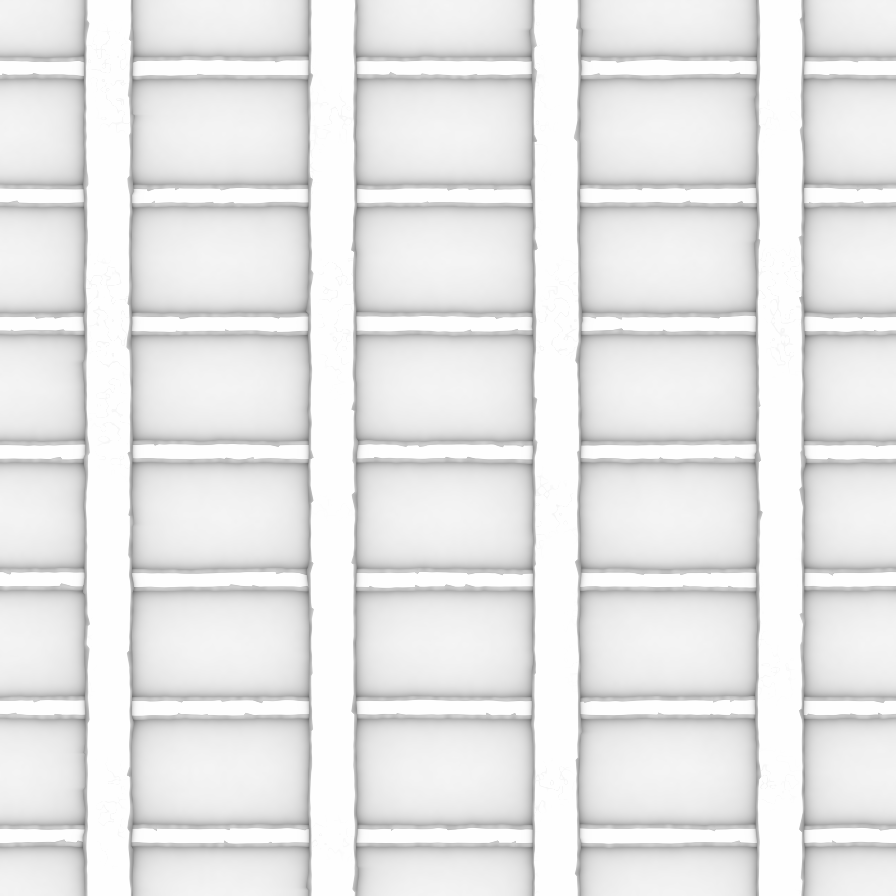
This texture map is drawn by a Shadertoy shader. Its source:

```glsl
// A seamless lattice of pale panels: wide upright posts crossed by thin rungs.
// Each bar is a white face with a grey bevel whose edges wander and chip by
// wrapping noise; the recessed panels darken softly towards the bars.
#define GRID vec2(4.0, 7.0)
#define BAR_CENTRE vec2(0.484, 0.470)
#define UNIT 0.0013
#define POST_FACE 18.3
#define POST_OUTER 20.6
#define RUNG_FACE 6.0
#define RUNG_OUTER 9.6
#define FACE_TONE 0.995
#define PANEL_TONE 0.966
#define CONTACT_SHADE 0.21
#define WIDE_SHADE 0.075

float hash(vec2 p) {
    vec3 q = fract(vec3(p.xyx) * vec3(0.1031, 0.1030, 0.0973));
    q += dot(q, q.yzx + 33.33);
    return fract((q.x + q.y) * q.z);
}

// One-dimensional value noise over 0..1 that wraps after count steps
float edgeNoise(float t, float count, float seed) {
    float x = t * count, i = floor(x), f = fract(x);
    f = f * f * (3.0 - 2.0 * f);
    float a = hash(vec2(mod(i, count), seed));
    float b = hash(vec2(mod(i + 1.0, count), seed));
    return mix(a, b, f) - 0.5;
}

// Two-dimensional value noise that wraps after count steps
float wrapNoise(vec2 uv, vec2 count) {
    vec2 p = uv * count, i = mod(floor(p), count), f = fract(p);
    vec2 j = mod(i + 1.0, count);
    f = f * f * (3.0 - 2.0 * f);
    float low = mix(hash(i), hash(vec2(j.x, i.y)), f.x);
    float high = mix(hash(vec2(i.x, j.y)), hash(j), f.x);
    return mix(low, high, f.y);
}

// Scattered slanted notches along an edge: a ramp that ends abruptly
float chips(float t, float count, float seed, float density) {
    float x = t * count;
    vec2 key = vec2(mod(floor(x), count), seed);
    float start = 0.05 + 0.4 * hash(key + 7.1);
    float u = (fract(x) - start) / mix(0.15, 0.5, hash(key + 13.7));
    if (hash(key + 29.3) < 0.5) u = 1.0 - u;
    float ramp = max(u, 0.0) * smoothstep(1.0, 0.8, u);
    return ramp * step(hash(key + 3.9), density) * (0.4 + 0.6 * hash(key + 17.0));
}

float wobble(float t, float seed) {
    return 1.5 * edgeNoise(t, 19.0, seed) + 1.1 * edgeNoise(t, 53.0, seed + 5.0)
         + 0.5 * edgeNoise(t, 131.0, seed + 9.0);
}

// Face limit (x) and outer limit (y) of a post side
vec2 postEdge(float y, float seed) {
    float w = wobble(y, seed);
    float face = POST_FACE + w - 3.2 * chips(y, 17.0, seed + 40.0, 0.45);
    float outer = POST_OUTER + 0.8 * w + edgeNoise(y, 41.0, seed + 60.0)
                + 3.0 * chips(y, 13.0, seed + 80.0, 0.3);
    return vec2(face, max(outer, face + 1.4));
}

// Face limit (x) and outer limit (y) of a rung side
vec2 rungEdge(float x, float seed) {
    float w = wobble(x, seed);
    float face = RUNG_FACE + 0.8 * w - 2.6 * chips(x, 37.0, seed + 40.0, 0.3);
    float outer = RUNG_OUTER + 0.6 * w + 0.6 * edgeNoise(x, 61.0, seed + 60.0);
    return vec2(face, max(outer, face + 1.6));
}

void mainImage(out vec4 fragColor, in vec2 fragCoord) {
    vec2 uv = fragCoord / iResolution.xy;
    float aa = 0.6 / (iResolution.y * UNIT);

    // Bar-centred cells; distances from the bar axes in small canvas units
    vec2 p = uv * GRID - BAR_CENTRE + 0.5;
    vec2 id = mod(floor(p), GRID);
    vec2 local = fract(p) - 0.5;
    vec2 side = step(0.0, local);
    vec2 d = abs(local) / (GRID * UNIT);
    float bay = mod(id.x + side.x, GRID.x);
    vec2 post = postEdge(uv.y, 101.0 + id.x * 23.0 + side.x * 11.0);
    vec2 rung = rungEdge(uv.x, 307.0 + id.y * 31.0 + bay * 7.0 + side.y * 13.0);
    vec2 gap = max(d - vec2(post.y, rung.y), 0.0);

    // Recessed panel with tight contact shade and a wide soft falloff
    vec2 shade = CONTACT_SHADE * exp(-gap / 3.8) + WIDE_SHADE * exp(-gap / 20.0);
    float mottle = wrapNoise(uv, vec2(48.0)) + wrapNoise(uv, vec2(160.0)) - 1.0;
    float tone = PANEL_TONE - shade.x - shade.y + 0.006 * mottle;

    // Rung: bevel, crease, then face shaded where it meets the post
    float bevel = clamp((d.y - rung.x) / (rung.y - rung.x), 0.0, 1.0);
    float streak = wrapNoise(uv, vec2(150.0, 90.0)) - 0.5;
    float bevelTone = mix(0.81, 0.69, bevel * bevel) + 0.08 * streak;
    bevelTone -= 0.07 * exp(-abs(d.y - rung.x) / 0.7);
    float rungTone = mix(FACE_TONE, bevelTone, smoothstep(-aa, aa, d.y - rung.x));
    rungTone -= 0.24 * exp(-gap.x / 1.8);
    tone = mix(rungTone, tone, smoothstep(-aa, aa, d.y - rung.y));

    // Post: faint hairline scratches on the face and a darker ragged bevel
    float grain = wrapNoise(uv, vec2(70.0)) * 0.6 + wrapNoise(uv, vec2(190.0)) * 0.4;
    float hairline = 1.0 - smoothstep(0.0, 0.035, abs(grain - 0.5));
    float worn = smoothstep(0.5, 0.8, wrapNoise(uv, vec2(24.0, 16.0)));
    float postTone = FACE_TONE - 0.035 * hairline * worn;
    float slope = clamp((d.x - post.x) / (post.y - post.x), 0.0, 1.0);
    float slopeTone = mix(0.79, 0.60, slope) + 0.10 * (wrapNoise(uv, vec2(60.0, 110.0)) - 0.5);
    postTone = mix(postTone, slopeTone, smoothstep(-aa, aa, d.x - post.x));
    tone = mix(postTone, tone, smoothstep(-aa, aa, d.x - post.y));

    fragColor = vec4(vec3(clamp(tone, 0.0, 1.0)), 1.0);
}
```
